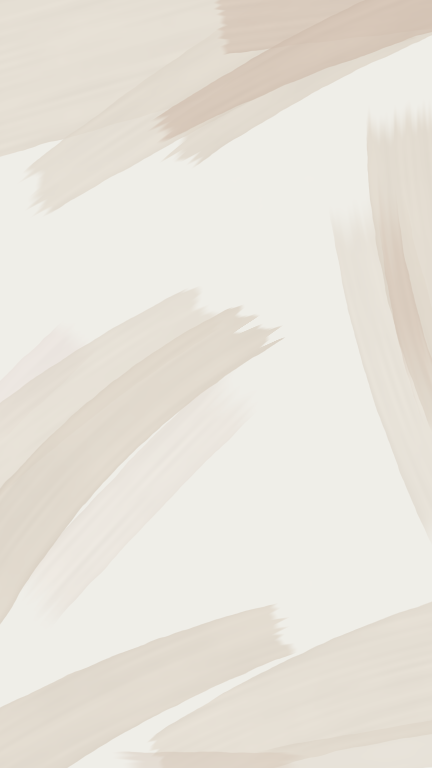
This background is drawn by a Shadertoy shader. Its source:

```glsl
// Soft watercolour brush strokes in beige and blush on warm off-white paper.
// Each stroke is a bent, tapering band with frayed ends and bristle streaks,
// layered translucently. Units: canvas height = 100, origin at lower left.

const vec3 PAPER = vec3(0.938, 0.933, 0.910);
const vec3 PALE  = vec3(0.922, 0.901, 0.871);
const vec3 SAND  = vec3(0.890, 0.862, 0.816);
const vec3 CLAY  = vec3(0.872, 0.838, 0.787);
const vec3 BLUSH = vec3(0.838, 0.773, 0.715);
const vec3 ROSE  = vec3(0.925, 0.895, 0.875);
const float STREAK  = 0.026;  // contrast of bristle lines
const float BLOTCH  = 0.022;  // contrast of pigment pools
const float RIM     = 0.022;  // darkening where pigment dries at an edge
const float WOBBLE  = 0.40;   // waviness of the long edges
const float BRISTLE = 2.6;    // bristles per unit of width

float hash(vec2 p) {
    return fract(sin(dot(p, vec2(127.1, 311.7))) * 43758.5453);
}

float noise(vec2 p) {
    vec2 i = floor(p), f = fract(p);
    f = f * f * (3.0 - 2.0 * f);
    return mix(mix(hash(i), hash(i + vec2(1, 0)), f.x),
               mix(hash(i + vec2(0, 1)), hash(i + vec2(1, 1)), f.x), f.y);
}

float fbm(vec2 p) {
    float sum = 0.0, gain = 0.5;
    for (int i = 0; i < 4; i++) {
        sum += gain * noise(p);
        p = p * 2.03 + 7.3;
        gain *= 0.5;
    }
    return sum;
}

// width: half width at both ends; bend: bulge to the left of a->b;
// ends: fray length and fade length; opacity: coverage of the tint.
void stroke(inout vec3 col, vec2 p, vec2 a, vec2 b, vec2 width, float bend,
            vec2 ends, vec3 tint, float opacity) {
    float len = length(b - a);
    vec2 dir = (b - a) / len;
    float along = dot(p - a, dir);
    float s = along / len;
    float across = dot(p - a, vec2(-dir.y, dir.x)) - bend * 4.0 * s * (1.0 - s);
    vec2 seed = a * 3.1;

    // Distance inside the long edges and the frayed ends
    float edge = mix(width.x, width.y, clamp(s, 0.0, 1.0)) - abs(across)
               + WOBBLE * (fbm(p * 0.35 + seed) - 0.5);
    float fiber = noise(vec2(across * BRISTLE, along * 0.12) + seed);
    float tuft = noise(vec2(across * 0.7, 0.0) + seed);
    float tip = min(along, len - along)
              + ends.x * (1.2 * fiber + 0.8 * tuft - 1.0);

    float soft = 75.0 / iResolution.y;
    float mask = smoothstep(-soft, soft, edge)
               * smoothstep(-soft, soft + ends.y, tip);

    // Pigment texture
    float streaks = noise(vec2(along * 0.07, across * 1.7) + seed) - 0.5;
    float pools = fbm(p * 0.16 + seed) - 0.47;
    float rim = exp(-2.2 * max(edge, 0.0));
    vec3 pigment = tint + STREAK * streaks + BLOTCH * pools
                 - RIM * rim * vec3(0.8, 1.0, 1.1);
    col = mix(col, pigment, mask * opacity);
}

void mainImage(out vec4 fragColor, in vec2 fragCoord) {
    vec2 p = fragCoord / iResolution.xy * vec2(56.25, 100.0);
    vec3 col = PAPER + 0.004 * (fbm(p * 0.3) - 0.5);

    // Upper washes with the blush sweep on top
    stroke(col, p, vec2(-5.2, 88.9), vec2(52.0, 105.2), vec2(10.4), 0.0, vec2(2.0, 1.0), SAND, 0.85);
    stroke(col, p, vec2(4.2, 74.6), vec2(43.0, 98.7), vec2(3.3, 5.9), 0.5, vec2(2.8, 2.0), SAND, 0.80);
    stroke(col, p, vec2(22.4, 80.2), vec2(58.6, 100.0), vec2(3.3, 3.5), 1.3, vec2(3.0, 1.5), CLAY, 0.75);
    stroke(col, p, vec2(28.0, 98.0), vec2(60.0, 102.0), vec2(5.2), 0.0, vec2(1.2, 0.8), BLUSH, 0.75);
    stroke(col, p, vec2(20.4, 82.8), vec2(58.6, 100.7), vec2(1.6, 4.0), 1.0, vec2(3.0, 2.0), BLUSH, 0.80);

    // Arcs falling along the right side
    stroke(col, p, vec2(47.5, 74.6), vec2(62.5, 29.7), vec2(5.0, 6.0), -1.8, vec2(1.5, 6.0), SAND, 0.65);
    stroke(col, p, vec2(52.7, 86.3), vec2(62.5, 44.0), vec2(5.2, 5.9), -2.3, vec2(2.0, 4.0), CLAY, 0.75);
    stroke(col, p, vec2(50.1, 77.9), vec2(57.3, 44.7), vec2(1.2, 2.0), -1.4, vec2(5.0, 14.0), BLUSH, 0.65);

    // Central sweep over its pale underlayers
    stroke(col, p, vec2(-2.6, 44.0), vec2(11.1, 57.0), vec2(2.9), 0.0, vec2(1.5, 3.0), ROSE, 0.70);
    stroke(col, p, vec2(3.9, 20.6), vec2(31.9, 49.9), vec2(3.6), 0.4, vec2(2.0, 6.0), PALE, 0.85);
    stroke(col, p, vec2(-7.8, 34.9), vec2(27.3, 60.3), vec2(5.2, 3.3), 1.3, vec2(2.0, 1.5), SAND, 0.75);
    stroke(col, p, vec2(-5.2, 19.9), vec2(33.9, 58.1), vec2(5.5, 3.6), 3.9, vec2(3.6, 0.8), CLAY, 0.85);

    // Lower strokes
    stroke(col, p, vec2(20.8, -0.3), vec2(62.5, 14.1), vec2(4.4, 9.1), 1.6, vec2(1.5, 0.8), SAND, 0.85);
    stroke(col, p, vec2(-5.2, -2.2), vec2(37.1, 18.2), vec2(6.2, 3.5), 1.7, vec2(1.6, 1.2), CLAY, 0.80);
    stroke(col, p, vec2(32.5, -1.0), vec2(62.5, 4.3), vec2(3.0), 0.0, vec2(2.0, 4.0), CLAY, 0.50);
    stroke(col, p, vec2(15.6, -0.9), vec2(39.0, -1.0), vec2(3.0), 0.0, vec2(2.0, 3.0), BLUSH, 0.40);

    fragColor = vec4(col, 1.0);
}
```
